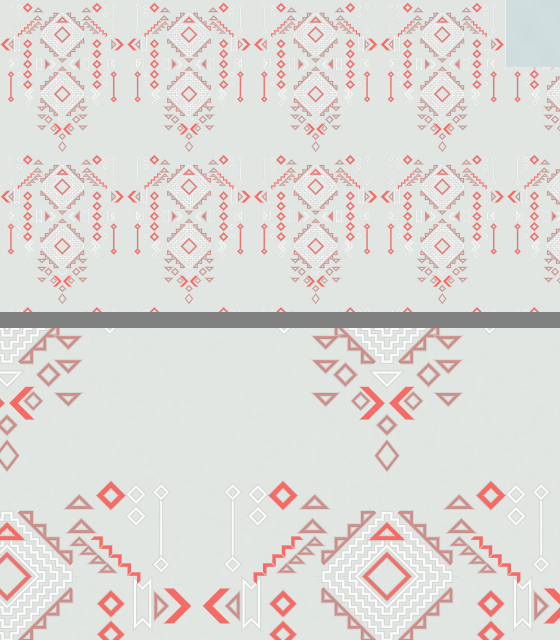
Top: the whole. Bottom: its middle third, enlarged.
A Shadertoy shader for this pattern:

```glsl
#define VIEW_WIDTH 768.0
#define REPEAT vec2(173.7, 208.7)
#define FIRST_AXIS 85.5
#define LINE 0.65
#define PAPER vec3(0.885, 0.902, 0.888)
#define WHITE vec3(0.985)
#define SHADE vec3(0.80, 0.805, 0.795)
#define ROSE vec3(0.80, 0.56, 0.54)
#define RED vec3(0.96, 0.42, 0.40)
#define SHEET vec3(0.815, 0.868, 0.875)
#define SHEET_CORNER vec2(694.0, 92.5)

vec3 ink;
float pixel;

float hash(vec2 p) {
    return fract(sin(dot(p, vec2(127.1, 311.7))) * 43758.5);
}

float noise(vec2 p) {
    vec2 i = floor(p), f = fract(p);
    f *= f * (3.0 - 2.0 * f);
    vec2 e = vec2(1, 0);
    return mix(mix(hash(i), hash(i + e), f.x),
               mix(hash(i + e.yx), hash(i + 1.0), f.x), f.y);
}

// Distances: y grows downward, triangles point up, chevrons point right
float diamond(vec2 p, float r) { return (abs(p.x) + abs(p.y) - r) * 0.7071; }
float triangle(vec2 p, float w) { return max((abs(p.x) - p.y - w) * 0.7071, p.y); }
float chevron(vec2 p, float r, float w) {
    return max(abs(abs(p.y) + p.x) * 0.7071 - w, abs(p.y) - r);
}
float rod(vec2 p, float top, float bottom) {
    return length(vec2(p.x, p.y - clamp(p.y, top, bottom)));
}

void fill(float d, vec3 color) {
    ink = mix(ink, color, clamp(0.5 - d / pixel, 0.0, 1.0));
}

void stroke(float d, float w, vec3 color) {
    fill(abs(d) - w - 0.45, mix(ink, SHADE, 0.7));
    fill(abs(d) - w, color);
}

// Concentric stepped diamond with a toothed rim
void medallion(vec2 p) {
    vec2 q = abs(p);
    float ring = q.x + q.y, along = q.x - q.y;
    for (int i = 0; i < 3; i++) {
        float wave = abs(mod(along, 6.0) - 3.0);
        stroke((ring + wave - 19.0 - 6.0 * float(i)) * 0.5, 0.55, WHITE);
    }
    if (abs(along) < 24.0) {
        vec2 tooth = vec2(mod(along, 12.0) - 6.0, 35.0 - ring) * 0.7071;
        stroke(triangle(tooth, 3.9), LINE, ROSE);
    }
    stroke(diamond(p, 14.0), 0.5, WHITE);
    stroke(diamond(p, 10.0), 0.9, mix(RED, ROSE, 0.25));
}

// Tall notched ribbon
void ribbon(vec2 p, float h) {
    float notch = abs(p.y) - h + 4.0 - abs(p.x);
    stroke(max(abs(p.x) - 3.5, notch * 0.7071), 0.5, WHITE);
}

void linkedRod(vec2 p, float top, float bottom, float w, vec3 color) {
    stroke(rod(p, top, bottom), w, color);
    for (int i = 0; i < 2; i++) {
        float d = diamond(p - vec2(0, i == 0 ? top : bottom), 3.0);
        fill(d, PAPER);
        stroke(d, w, color);
    }
}

void motif(vec2 p) {
    medallion(p - vec2(0, 47.5));
    medallion(p - vec2(0, 129));

    // Crown and the waist between medallions
    stroke(triangle(p - vec2(0, 30), 6.0), 0.9, RED);
    stroke(triangle(vec2(p.x, 81.0 - p.y), 4.0), LINE, ROSE);
    stroke(triangle(p - vec2(0, 96), 4.0), LINE, ROSE);
    vec2 inward = vec2(88.0 - p.y, p.x - 20.0);
    fill(triangle(inward + vec2(0, -3), 5.0), RED);
    stroke(triangle(inward + vec2(0, -3), 5.5), 0.5, ROSE);
    fill(chevron(vec2(10.0 - p.x, p.y - 88.0), 6.0, 0.6), WHITE);
    ribbon(p - vec2(32, 88), 9.0);
    ribbon(p - vec2(62, 60), 11.0);

    // Diamond columns
    stroke(diamond(p - vec2(47.5, 10.5), 5.0), 1.1, RED);
    for (int i = 0; i < 5; i++)
        stroke(diamond(p - vec2(47.5, 60.0 + 14.0 * float(i)), 4.7), 1.0, RED);
    for (int i = 0; i < 2; i++) {
        float k = float(i);
        stroke(diamond(p - vec2(59, 10.0 + 10.0 * k), 3.6), 0.5, WHITE);
        stroke(diamond(p - vec2(59, 102.0 + 13.0 * k), 3.6), 0.5, WHITE);
        stroke(triangle(p - vec2(33.0 + k, 16.0 + 11.0 * k), 5.0), LINE, ROSE);
        fill(chevron(p - vec2(51.0 - 5.0 * k, 129), 8.0 - 2.0 * k, 0.6), WHITE);
    }
    stroke(diamond(p - vec2(47, 141), 3.6), 0.5, WHITE);

    // Diagonal trails
    for (int i = 0; i < 5; i++) {
        vec2 q = p - vec2(43, 30) - vec2(4.3, 4.1) * float(i);
        fill(chevron(vec2(q.x - q.y, q.x + q.y) * 0.7071, 2.8, 0.8), RED);
        if (i < 4) stroke(triangle(q + vec2(10, -3), 3.0), 0.5, ROSE);
    }

    // Outer rods, arrows and brackets
    linkedRod(p - vec2(70.5, 0), 9.0, 42.0, 0.45, WHITE);
    linkedRod(p - vec2(70.5, 0), 102.0, 136.0, 0.85, RED);
    fill(chevron(p - vec2(82, 61), 8.0, 1.6), RED);
    stroke(triangle(vec2(p.y - 61.0, 68.0 - p.x), 5.0), LINE, ROSE);
    vec2 corner = abs(p - vec2(67, 87));
    stroke(max(corner.x, corner.y) - 5.0, 0.5, WHITE);
    fill(chevron(vec2(67.0 - p.x, p.y - 87.0), 4.0, 0.6), WHITE);

    // Hanging tail
    for (int i = 0; i < 3; i++) {
        float k = float(i);
        vec2 side = vec2(p.x - 28.0, 147.0 + 9.0 * k + 2.0 * k * k - p.y);
        stroke(triangle(side, 4.5), LINE, ROSE);
    }
    stroke(triangle(vec2(p.x, 163.0 - p.y), 6.0), 0.5, WHITE);
    stroke(diamond(p - vec2(19, 164), 4.5), LINE, ROSE);
    stroke(diamond(p - vec2(12, 176), 3.6), 0.5, ROSE);
    fill(chevron(vec2(3.0 - p.x, p.y - 177.0), 7.5, 1.4), RED);
    stroke(diamond(p - vec2(0, 187), 3.8), LINE, ROSE);
    stroke(diamond(vec2(p.x * 1.3, p.y - 201.0), 6.3), LINE, ROSE);
}

void mainImage(out vec4 fragColor, in vec2 fragCoord) {
    pixel = VIEW_WIDTH / iResolution.x;
    vec2 p = vec2(fragCoord.x, iResolution.y - fragCoord.y) * pixel;
    ink = PAPER;

    vec2 tile = mod(p - vec2(FIRST_AXIS - 0.5 * REPEAT.x, 0), REPEAT);
    motif(vec2(abs(tile.x - 0.5 * REPEAT.x), tile.y));

    // Loose sheet over the upper right corner
    float edge = 1.2 * (noise(p * 0.12) - 0.5);
    float sheet = max(SHEET_CORNER.x - p.x, p.y - SHEET_CORNER.y + edge);
    fill(sheet - 1.0, mix(ink, WHITE, 0.5));
    fill(sheet, SHEET + 0.02 * (noise(p * 0.04) - 0.5));

    ink += 0.008 * (noise(p * 0.6) - 0.5);
    fragColor = vec4(ink, 1.0);
}
```
